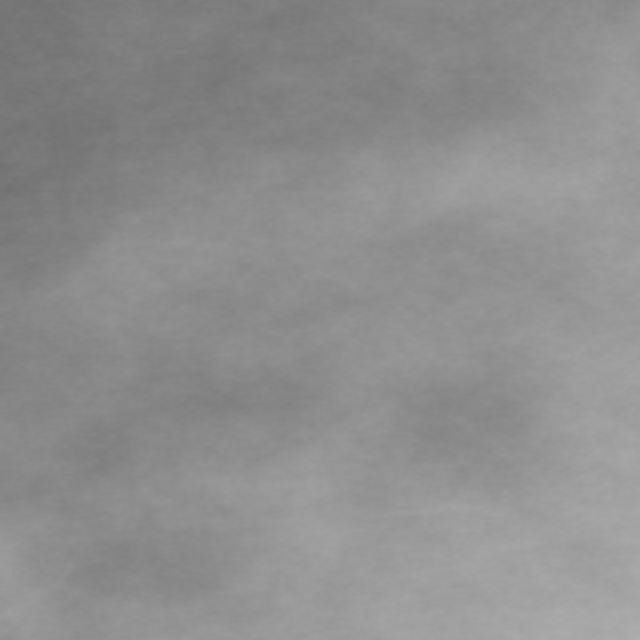
A Shadertoy shader for this texture:

```glsl
// Soft overcast sky in grey: a diagonal brightness ramp, broad tilted
// cloud banks made of Gaussian patches, and several octaves of gradient
// noise stretched sideways for wisps and fine mottling.

vec2 randomGradient(vec2 cell) {
    vec3 h = fract(cell.xyx * vec3(0.1031, 0.1030, 0.0973));
    h += dot(h, h.yzx + 33.33);
    float angle = 6.2832 * fract((h.x + h.y) * h.z);
    return vec2(cos(angle), sin(angle));
}

float gradientNoise(vec2 p) {
    vec2 cell = floor(p), f = p - cell;
    vec2 u = f * f * f * (f * (f * 6.0 - 15.0) + 10.0);
    vec2 e = vec2(1.0, 0.0);
    float a = dot(randomGradient(cell), f);
    float b = dot(randomGradient(cell + e.xy), f - e.xy);
    float c = dot(randomGradient(cell + e.yx), f - e.yx);
    float d = dot(randomGradient(cell + e.xx), f - e.xx);
    return mix(mix(a, b, u.x), mix(c, d, u.x), u.y);
}

vec2 rotate(vec2 p, float angle) {
    float c = cos(angle), s = sin(angle);
    return vec2(c * p.x + s * p.y, c * p.y - s * p.x);
}

// Gaussian patch with its long axis tilted by the given angle
float patchAt(vec2 p, vec2 center, vec2 radius, float tilt) {
    vec2 q = rotate(p - center, tilt) / radius;
    return exp(-dot(q, q));
}

float cloudBanks(vec2 p) {
    float light = 0.045 * patchAt(p, vec2(0.70, 0.71), vec2(0.19, 0.06), 0.15);
    light += 0.030 * patchAt(p, vec2(0.97, 0.80), vec2(0.12, 0.20), 0.0);
    light += 0.038 * patchAt(p, vec2(0.20, 0.58), vec2(0.24, 0.09), 0.25);
    light += 0.030 * patchAt(p, vec2(0.49, 0.24), vec2(0.06, 0.13), -0.5);
    light += 0.050 * patchAt(p, vec2(0.00, 0.10), vec2(0.08, 0.09), 0.0);
    light += 0.018 * patchAt(p, vec2(0.69, 0.21), vec2(0.09, 0.008), -0.1);

    float shade = 0.040 * patchAt(p, vec2(0.36, 0.36), vec2(0.15, 0.08), 0.2);
    shade += 0.062 * patchAt(p, vec2(0.72, 0.32), vec2(0.14, 0.09), 0.1);
    shade += 0.036 * patchAt(p, vec2(0.73, 0.83), vec2(0.17, 0.07), 0.2);
    shade += 0.030 * patchAt(p, vec2(0.09, 0.74), vec2(0.18, 0.09), 0.2);
    shade += 0.036 * patchAt(p, vec2(0.26, 0.10), vec2(0.13, 0.06), -0.2);
    shade += 0.026 * patchAt(p, vec2(0.13, 0.25), vec2(0.12, 0.08), 0.6);
    return light - shade;
}

// Mottling from broad wisps down to fine grain
float mottling(vec2 p) {
    float sum = 0.0, frequency = 4.5, amplitude = 0.026, tilt = 0.25;
    for (int i = 0; i < 6; i++) {
        vec2 q = rotate(p, tilt) * vec2(0.75, 1.25) * frequency;
        sum += amplitude * gradientNoise(q + 17.3 * float(i + 1));
        frequency *= 1.93;
        amplitude *= 0.86;
        tilt = 0.1 - 0.8 * tilt;
    }
    return sum;
}

void mainImage(out vec4 fragColor, in vec2 fragCoord) {
    vec2 uv = fragCoord / iResolution.xy;

    // Slight warp keeps the edges of the banks ragged
    vec2 warp = vec2(gradientNoise(uv * 6.0 + 3.7), gradientNoise(uv * 6.0 + 41.2));
    vec2 warped = uv + 0.06 * warp;

    float ramp = 0.557 + 0.10 * (uv.x - 0.5) - 0.10 * (uv.y - 0.5);
    float grey = ramp + cloudBanks(warped) + mottling(uv);
    fragColor = vec4(vec3(grey), 1.0);
}
```
